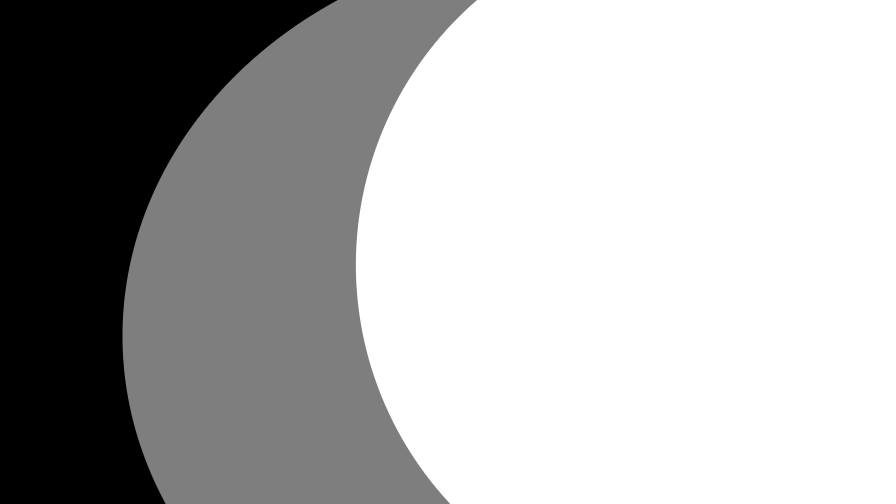
Write a WebGL 2 fragment shader that draws this background.

```glsl
#version 300 es
precision highp float;

uniform vec2 u_resolution;
out vec4 fragColor;

// Lengths are in canvas heights, measured from the lower left
#define DISC_CENTER vec2(1.4005, 0.4745)
#define DISC_RADIUS 0.6944
#define OVAL_CENTER vec2(1.155, 0.3333)
#define OVAL_RADII vec2(0.912, 0.787)
#define BACK_COLOR vec3(0.0)
#define OVAL_COLOR vec3(0.494)
#define DISC_COLOR vec3(1.0)

float circleDistance(vec2 p, float radius) {
    return length(p) - radius;
}

// First-order distance: accurate near the rim, where it matters
float ellipseDistance(vec2 p, vec2 radii) {
    float k = length(p / radii);
    float slope = length(p / (radii * radii));
    return k * (k - 1.0) / max(slope, 1e-4);
}

// Coverage of a shape, blended across one pixel
float coverage(float dist, float pixel) {
    return clamp(0.5 - dist / pixel, 0.0, 1.0);
}

void main() {
    float pixel = 1.0 / u_resolution.y;
    vec2 p = gl_FragCoord.xy * pixel;

    // Layers from back to front
    float oval = coverage(ellipseDistance(p - OVAL_CENTER, OVAL_RADII), pixel);
    float disc = coverage(circleDistance(p - DISC_CENTER, DISC_RADIUS), pixel);

    vec3 color = mix(BACK_COLOR, OVAL_COLOR, oval);
    color = mix(color, DISC_COLOR, disc);
    fragColor = vec4(color, 1.0);
}
```
